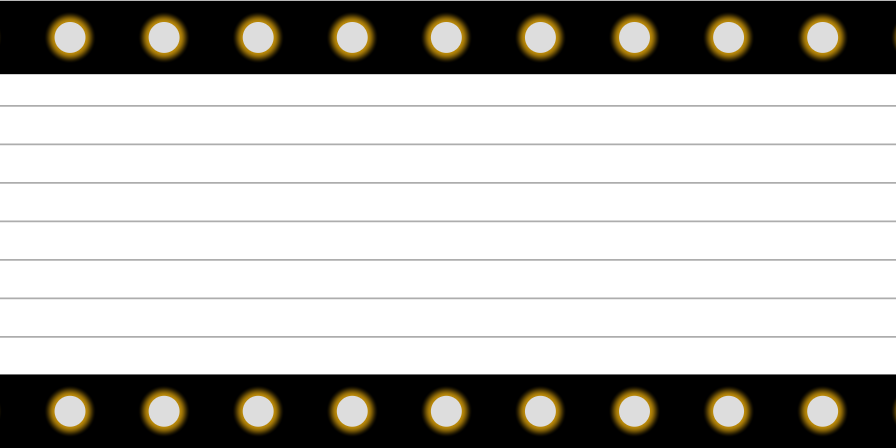
Write a Shadertoy shader that draws this pattern.

```glsl
// Marquee sign: two black bands of glowing round bulbs frame a white panel
// ruled with thin grey lines. Bulbs and rules are repeated by rounding to the
// nearest cell; all lengths are fractions of the canvas height.

const vec3 PAPER = vec3(1.0);
const vec3 RULE = vec3(0.68);
const vec3 BAND = vec3(0.0);
const vec3 GOLD = vec3(0.72, 0.53, 0.035);
const vec3 BULB = vec3(0.865);

const float BAND_HEIGHT = 0.164;
const float TOP_GAP = 0.0016;       // sliver of paper above the top band
const float RULE_PITCH = 0.0859375;
const float RULE_ORIGIN = 0.50586;
const float RULE_WIDTH = 0.0039;
const float BULB_PITCH = 0.21;
const float BULB_ORIGIN = 0.1563;
const float BULB_RADIUS = 0.0345;
const float GLOW_RADIUS = 0.0585;

// Signed offset from the nearest of a row of evenly spaced centres
float nearestOffset(float x, float origin, float pitch) {
    float t = x - origin;
    return t - pitch * round(t / pitch);
}

// Antialiased coverage of a signed distance, over one pixel
float coverage(float dist, float pixel) {
    return clamp(0.5 - dist / pixel, 0.0, 1.0);
}

// Horizontal rules on the paper
vec3 ruledPaper(float y, float pixel) {
    float dist = abs(nearestOffset(y, RULE_ORIGIN, RULE_PITCH)) - 0.5 * RULE_WIDTH;
    return mix(PAPER, RULE, coverage(dist, pixel));
}

// Black band centred on centreY, with a row of bulbs and their soft halos
vec3 bulbBand(vec3 base, vec2 p, float centreY, float pixel) {
    float y = p.y - centreY;
    float r = length(vec2(nearestOffset(p.x, BULB_ORIGIN, BULB_PITCH), y));
    float glow = 1.0 - smoothstep(BULB_RADIUS, GLOW_RADIUS, r);
    vec3 lit = mix(BAND, GOLD, glow);
    lit = mix(lit, BULB, coverage(r - BULB_RADIUS, pixel));
    return mix(base, lit, coverage(abs(y) - 0.5 * BAND_HEIGHT, pixel));
}

void mainImage(out vec4 fragColor, in vec2 fragCoord) {
    float pixel = 1.0 / iResolution.y;
    vec2 p = fragCoord * pixel;

    vec3 color = ruledPaper(p.y, pixel);
    color = bulbBand(color, p, 0.5 * BAND_HEIGHT, pixel);
    color = bulbBand(color, p, 1.0 - TOP_GAP - 0.5 * BAND_HEIGHT, pixel);

    fragColor = vec4(color, 1.0);
}
```
